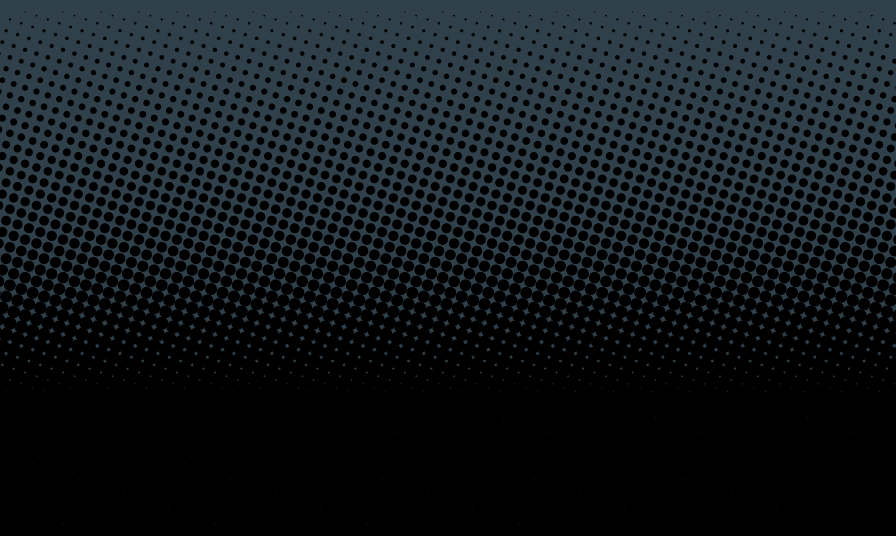
Write a WebGL 2 fragment shader that draws this background.

```glsl
#version 300 es
precision highp float;
// Slate backdrop fading down to black through a tilted halftone dot screen.

uniform vec2 u_resolution;
out vec4 fragColor;

const vec3 SLATE = vec3(0.185, 0.25, 0.29);
const vec3 BLACK = vec3(0.0);
const float PITCH = 0.0224;                   // dot spacing, in canvas heights
const vec2 SCREEN_ORIGIN = vec2(0.0964, 0.2059);
const vec2 SCREEN_AXIS = vec2(3.0, -1.0);     // direction of the dot rows
const float FADE_TOP = 0.983;
const float FADE_HEIGHT = 0.723;
const float SPECK_PERIOD = 4.0;

// Position in dot cells; dot centres fall on whole numbers.
vec2 screenCell(vec2 p, vec2 origin, vec2 axis, float pitch) {
    vec2 u = normalize(axis);
    vec2 v = vec2(u.y, -u.x);
    vec2 d = p - origin;
    return vec2(dot(d, u), dot(d, v)) / pitch;
}

// Offset from the nearest point of a square lattice.
vec2 latticeOffset(vec2 q, float period) {
    return q - period * round(q / period);
}

// Dot radius in cells: quick growth, then a late swell that closes the gaps.
float dotRadius(float fade) {
    float t = clamp(fade, 0.0, 1.2);
    return 0.55 * sqrt(t) + 0.157 * pow(t, 6.0);
}

// Soft-edged disc coverage.
float disc(vec2 offset, float radius, float softness) {
    return 1.0 - smoothstep(radius - softness, radius + softness, length(offset));
}

void main() {
    vec2 p = gl_FragCoord.xy / u_resolution.y;
    float softness = 0.6 / (u_resolution.y * PITCH);
    float fade = (FADE_TOP - p.y) / FADE_HEIGHT;

    // Black dots that grow downwards
    vec2 cell = screenCell(p, SCREEN_ORIGIN, SCREEN_AXIS, PITCH);
    float radius = dotRadius(fade);
    float ink = disc(latticeOffset(cell, 1.0), radius, softness);
    ink *= smoothstep(0.0, 0.06, radius);
    vec3 color = mix(SLATE, BLACK, ink);

    // Faint specks left in the dark part
    vec2 speckOffset = latticeOffset(cell + 0.5, SPECK_PERIOD);
    float speck = disc(speckOffset, 0.06, softness) * smoothstep(0.98, 1.05, fade);
    color += 0.25 * SLATE * speck;

    fragColor = vec4(color, 1.0);
}
```
